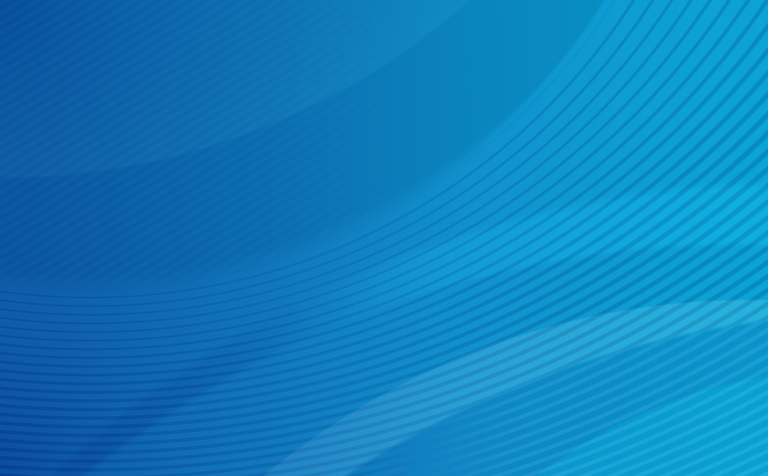
Write a WebGL 2 fragment shader that draws this background.

```glsl
#version 300 es
precision highp float;
// Blue abstract background: translucent arcs over a gradient, with fanned fine lines.

uniform vec2 u_resolution;
out vec4 outColor;

// Colours
const vec3 LEFT_BLUE = vec3(0.055, 0.350, 0.640);
const vec3 MID_BLUE = vec3(0.050, 0.480, 0.725);
const vec3 RIGHT_CYAN = vec3(0.025, 0.590, 0.775);
const vec3 SWEEP_LIFT = vec3(0.020, 0.042, 0.052);
const vec3 GLOW = vec3(0.015, 0.055, 0.050);
const vec3 SHADE = vec3(0.015, 0.060, 0.045);
const vec3 RIBBON = vec3(0.095, 0.060, 0.030);
const vec3 DISC_LIFT = vec3(0.000, 0.050, 0.030);
const vec3 DARK_LINE = vec3(0.025, 0.092, 0.078);
const vec3 PALE_LINE = vec3(0.065, 0.045, 0.030);

// Circles as centre and radius, in units of the canvas height
const vec3 UPPER_ARC = vec3(0.000, 2.116, 1.490);
const vec3 SWEEP_ARC = vec3(0.189, 1.679, 1.277);
const vec3 GLOW_TOP = vec3(1.681, -1.706, 2.321);
const vec3 GLOW_BASE = vec3(1.555, -1.714, 2.200);
const vec3 RIBBON_TOP = vec3(1.576, -1.227, 1.597);
const vec3 RIBBON_BASE = vec3(1.891, -1.800, 2.145);
const vec3 CORNER_ARC = vec3(1.786, -0.863, 1.086);

// Line pattern
const float LINE_PITCH = 0.0181;
const float LINE_SPREAD = 2.9;   // growth of radius per step of the family
const float THIN_LINE = 0.09;    // half widths as shares of the pitch
const float WIDE_LINE = 0.20;
const float HATCH_PITCH = 0.021;
const float HATCH_SLOPE = 0.62;

float circleDistance(vec2 p, vec3 circle) {
    return length(p - circle.xy) - circle.z;
}

// 1 inside the circle, 0 outside, with an edge of the given softness
float inside(vec2 p, vec3 circle, float softness) {
    return 1.0 - smoothstep(-softness, softness, circleDistance(p, circle));
}

// Index of the nested circle through p: each one sits lower and is wider
float fanOffset(vec2 p) {
    vec2 q = p - vec2(SWEEP_ARC.x, SWEEP_ARC.y - SWEEP_ARC.z);
    float a = 2.0 * LINE_SPREAD - 1.0;
    float b = SWEEP_ARC.z + (LINE_SPREAD - 1.0) * q.y;
    float c = 2.0 * SWEEP_ARC.z * q.y - dot(q, q);
    return (sqrt(max(b * b - a * c, 0.0)) - b) / a;
}

float fineLine(float phase, float width) {
    float blur = max(0.8 * fwidth(phase), 0.06);
    float d = abs(fract(phase) - 0.5);
    return 1.0 - smoothstep(width - blur, width + blur, d);
}

void main() {
    vec2 p = gl_FragCoord.xy / u_resolution.y;
    float x = gl_FragCoord.x / u_resolution.x;
    float edge = 1.2 / u_resolution.y;

    // Base gradient, darkest in the two left corners
    vec3 color = mix(LEFT_BLUE, MID_BLUE, smoothstep(-0.2, 0.65, x));
    color = mix(color, RIGHT_CYAN, smoothstep(0.3, 1.05, x));
    color -= vec3(0.025, 0.100, 0.065) * exp(-3.0 * length(p));
    color -= vec3(0.030, 0.060, 0.045) * exp(-3.5 * length(p - vec2(0.0, 1.0)));

    // Upper left veil and its faint diagonal hatching
    float upper = inside(p, UPPER_ARC, edge);
    float upperFade = exp(4.0 * min(circleDistance(p, UPPER_ARC), 0.0));
    color += vec3(0.020, 0.030, 0.018) * upper * upperFade;
    float edgeSoftness = mix(0.030, 0.004, smoothstep(0.45, 0.75, x));
    float sweep = 1.0 - inside(p, SWEEP_ARC, edgeSoftness);
    float hatch = sin(6.28318 * (p.y - HATCH_SLOPE * p.x) / HATCH_PITCH);
    color += 0.009 * hatch * (1.0 - sweep) * (1.0 - smoothstep(0.2, 0.7, x));

    // Main sweep
    color += SWEEP_LIFT * sweep * (0.8 + 0.4 * smoothstep(0.2, 0.7, x));

    // Soft band: shaded on the left, glowing on the right
    float glowTop = inside(p, GLOW_TOP, 0.014) * sweep;
    float glowBase = inside(p, GLOW_BASE, 0.008) * sweep;
    float band = glowTop * (1.0 - glowBase);
    color += band * mix(-0.5 * SHADE, 0.8 * GLOW, smoothstep(0.25, 0.6, x));
    color += 0.2 * GLOW * glowBase * (1.0 - smoothstep(0.4, 0.8, x));

    // Bright ribbon with a shaded pocket below it
    float ribbonTop = inside(p, RIBBON_TOP, edge);
    float pocket = inside(p, RIBBON_BASE, 0.006) * ribbonTop;
    color += RIBBON * (ribbonTop - pocket) * mix(0.7, 1.0, smoothstep(0.35, 0.7, x));
    color -= SHADE * pocket * mix(0.6, 1.0, smoothstep(0.4, 0.9, x));

    // Lower right disc
    float disc = inside(p, CORNER_ARC, 0.004);
    color += DISC_LIFT * disc;

    // Fanned lines: dark over the sweep, pale inside the pocket
    float offset = fanOffset(p);
    float width = mix(THIN_LINE, WIDE_LINE, smoothstep(0.05, 0.30, offset));
    float line = fineLine(offset / LINE_PITCH, width) * sweep * smoothstep(0.0, 0.03, offset);
    vec3 darkLine = -DARK_LINE * mix(0.6, 1.0, smoothstep(0.3, 0.9, x));
    color += line * mix(darkLine, PALE_LINE, pocket * smoothstep(0.4, 0.7, x));

    outColor = vec4(clamp(color, 0.0, 1.0), 1.0);
}
```
